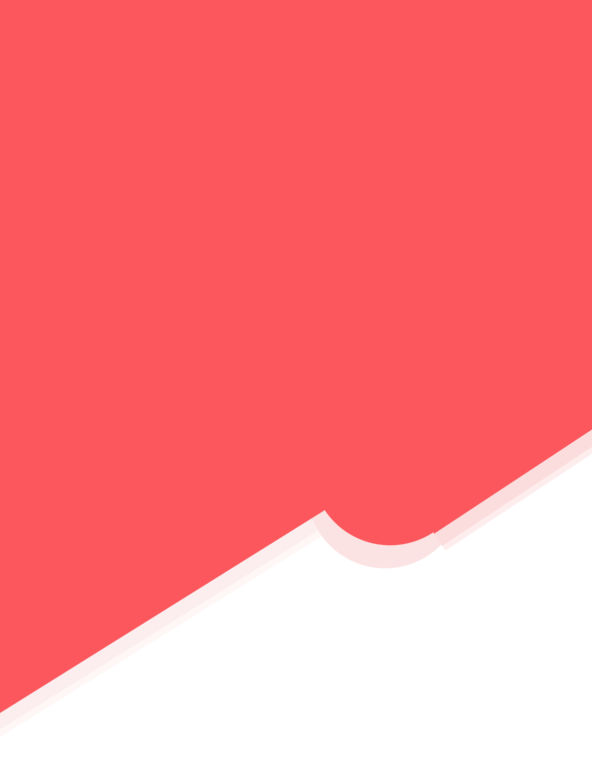
Write a Shadertoy shader that draws this background.

```glsl
// Coverage of a shape from its signed distance, softened by about one pixel
float cover(float dist) {
    float soft = 0.9 / iResolution.y;
    return 1.0 - smoothstep(-soft, soft, dist);
}

void mainImage(out vec4 fragColor, in vec2 fragCoord) {
    vec2 p = fragCoord / iResolution.y;
    vec2 notch = vec2(0.508, 0.392);
    float radius = 0.102;

    // Slanted half-planes; the right one starts where it leaves the notch
    float left = (0.0716 + 0.6246 * p.x - p.y) * 0.848;
    float right = (-0.0680 + 0.66 * p.x - p.y) * 0.835;
    float rightStart = -dot(p - notch, vec2(0.835, 0.551));
    float disc = length(p - notch) - radius;
    float shiftedDisc = length(p - notch + vec2(0.0065, 0.030)) - radius;

    vec3 color = vec3(1.0);

    // Pale borders under the slopes
    color = mix(color, vec3(1.0, 0.965, 0.965), cover(left - 0.0265));
    color = mix(color, vec3(0.99, 0.935, 0.935), cover(left - 0.018));
    color = mix(color, vec3(0.995, 0.93, 0.93), cover(max(right - 0.0265, rightStart)));

    // Stronger border around the notch and along the right slope
    color = mix(color, vec3(0.99, 0.89, 0.89), cover(shiftedDisc));
    color = mix(color, vec3(0.99, 0.865, 0.87), cover(max(right - 0.019, rightStart)));

    // Coral panel
    float panel = min(left, min(disc, max(right, rightStart)));
    color = mix(color, vec3(0.985, 0.343, 0.362), cover(panel));

    fragColor = vec4(color, 1.0);
}
```
